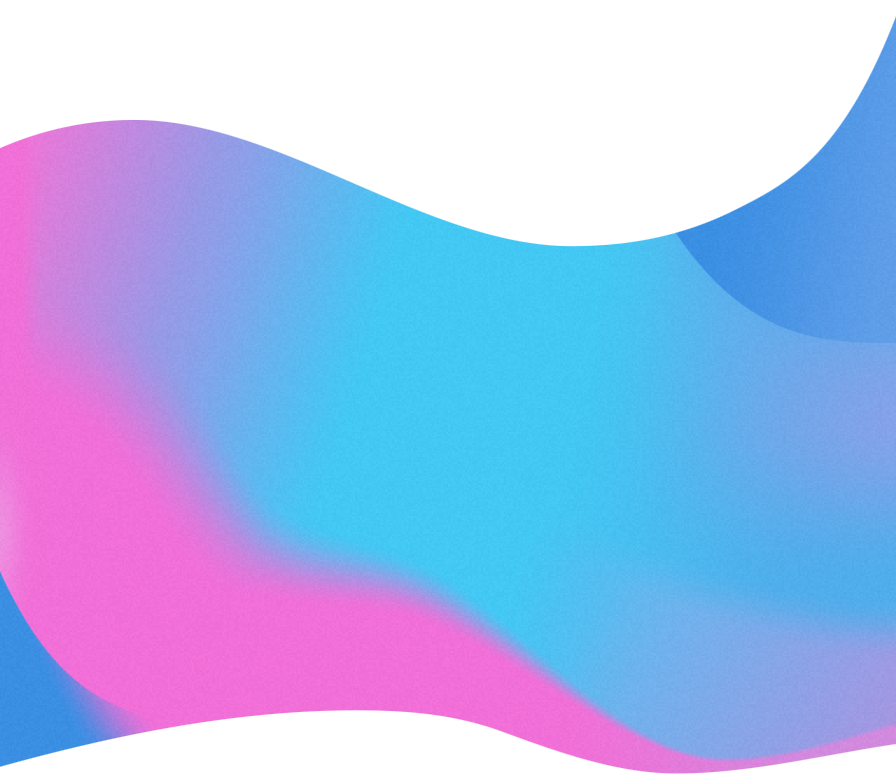
Give the GLSL for this background, as a Shadertoy shader.

```glsl
// Cubic arc between two knots, each (x, y, slope)
float arc(float x, vec3 a, vec3 b) {
    float w = b.x - a.x, t = (x - a.x) / w, r = 1.0 - t;
    return mix(a.y, b.y, t * t * (3.0 - 2.0 * t)) + w * t * r * (r * a.z - t * b.z);
}

float topEdge(float x) {
    vec3 crest = vec3(0.15, 0.847, 0.0), dip = vec3(0.638, 0.686, 0.0), rise = vec3(0.82, 0.732, 0.57);
    if (x < crest.x) return arc(x, vec3(0.0, 0.811, 0.5), crest);
    if (x < dip.x) return arc(x, crest, dip);
    if (x < rise.x) return arc(x, dip, rise);
    return arc(x, rise, vec3(1.0, 0.979, 2.95));
}

float bottomEdge(float x) {
    vec3 crest = vec3(0.397, 0.094, 0.0), fall = vec3(0.56, 0.067, -0.42), dip = vec3(0.755, 0.0134, 0.0);
    if (x < crest.x) return arc(x, vec3(0.0, 0.022, 0.317), crest);
    if (x < fall.x) return arc(x, crest, fall);
    if (x < dip.x) return arc(x, fall, dip);
    return arc(x, dip, vec3(1.0, 0.051, 0.17));
}

float pinkEdge(float x) {
    vec3 slide = vec3(0.18, 0.45, -1.4), bend = vec3(0.3, 0.3, -0.55);
    vec3 shelf = vec3(0.48, 0.24, -0.55), dip = vec3(0.81, 0.031, 0.0);
    if (x < slide.x) return arc(x, vec3(0.0, 0.57, -0.1), slide);
    if (x < bend.x) return arc(x, slide, bend);
    if (x < shelf.x) return arc(x, bend, shelf);
    if (x < dip.x) return arc(x, shelf, dip);
    return arc(x, dip, vec3(1.0, 0.077, 0.35));
}

// Smooth coverage of the side where d is positive
float cover(float d) {
    return clamp(0.5 + d / fwidth(d), 0.0, 1.0);
}

float hash(vec2 p) {
    vec3 q = fract(p.xyx * 0.1031);
    q += dot(q, q.yzx + 33.33);
    return fract((q.x + q.y) * q.z);
}

void mainImage(out vec4 fragColor, in vec2 fragCoord) {
    vec2 uv = fragCoord / iResolution.xy;
    float x = uv.x, y = uv.y;
    vec3 pink = vec3(0.945, 0.435, 0.845);
    vec3 cyan = vec3(0.26, 0.785, 0.955);
    vec3 blue = vec3(0.23, 0.56, 0.89);

    // Slanted gradient from orchid to cyan
    float slant = x - 0.27 * (y - 0.67);
    vec3 color = mix(vec3(0.91, 0.47, 0.85), vec3(0.6, 0.6, 0.9), clamp(slant / 0.2, 0.0, 1.0));
    color = mix(color, vec3(0.44, 0.68, 0.93), smoothstep(0.18, 0.34, slant));
    color = mix(color, cyan, smoothstep(0.28, 0.46, slant));
    color = mix(pink, color, smoothstep(0.015, 0.05, x));

    // Sky and lilac tints on the right
    color = mix(color, vec3(0.31, 0.68, 0.92), smoothstep(0.58, 0.95, x - 0.2 * (y - 0.4)));
    float lilac = smoothstep(0.65, 1.05, x) * smoothstep(0.25, 0.47, y);
    color = mix(color, vec3(0.54, 0.63, 0.91), lilac);

    // Soft lower panel
    float panelDepth = arc(x, vec3(0.5, 0.42, -0.5), vec3(1.0, 0.23, 0.0)) - y;
    float panel = smoothstep(-0.01, 0.075, panelDepth) * smoothstep(0.55, 0.75, x + 0.3 * (0.25 - y));
    float panelTint = clamp(2.3 * (x - 0.68) + 1.2 * (0.25 - y), 0.0, 1.0);
    color = mix(color, mix(vec3(0.37, 0.73, 0.94), vec3(0.66, 0.58, 0.88), panelTint), panel);

    // Upper right blue wing with a faint shadow
    float wing = y - arc(x, vec3(0.753, 0.705, -1.7), vec3(1.0, 0.5625, 0.0));
    float wingSide = smoothstep(0.7, 0.77, x);
    color = mix(color, vec3(0.32, 0.68, 0.92), 0.4 * wingSide * exp(-20.0 * abs(wing)));
    vec3 wingColor = mix(blue, vec3(0.38, 0.62, 0.91), smoothstep(0.76, 1.02, x - 0.15 * (y - 0.6)));
    color = mix(color, wingColor, cover(wing) * step(0.74, x));

    // Pink wave, blurred on the left and crisp on the right
    float slope = (pinkEdge(x + 0.002) - pinkEdge(x - 0.002)) / 0.004;
    float depth = (pinkEdge(x) - y) / sqrt(1.0 + slope * slope);
    float blur = mix(0.075, 0.004, smoothstep(0.1, 0.8, x));
    vec3 waveColor = mix(pink, vec3(0.82, 0.54, 0.87), smoothstep(0.6, 0.95, x));
    color = mix(color, waveColor, smoothstep(-blur, blur, depth));

    // Pale glow at the left border
    vec2 glow = (uv - vec2(0.0, 0.32)) / vec2(0.022, 0.09);
    color = mix(color, vec3(0.93, 0.6, 0.89), 0.75 * exp(-dot(glow, glow)));

    // Lower left blue corner fading into pink
    float corner = arc(x, vec3(0.0, 0.271, -2.5), vec3(0.195, 0.073, -0.4)) - y;
    vec3 cornerColor = mix(blue, pink, smoothstep(0.02, 0.18, x - 0.9 * corner));
    color = mix(color, cornerColor, cover(corner) * step(x, 0.195));

    // Fine grain, then white outside the ribbon
    color += 0.025 * (hash(floor(uv * vec2(512.0, 448.0))) - 0.5);
    float ribbon = cover(topEdge(x) - y) * cover(y - bottomEdge(x));
    fragColor = vec4(mix(vec3(1.0), color, ribbon), 1.0);
}
```
